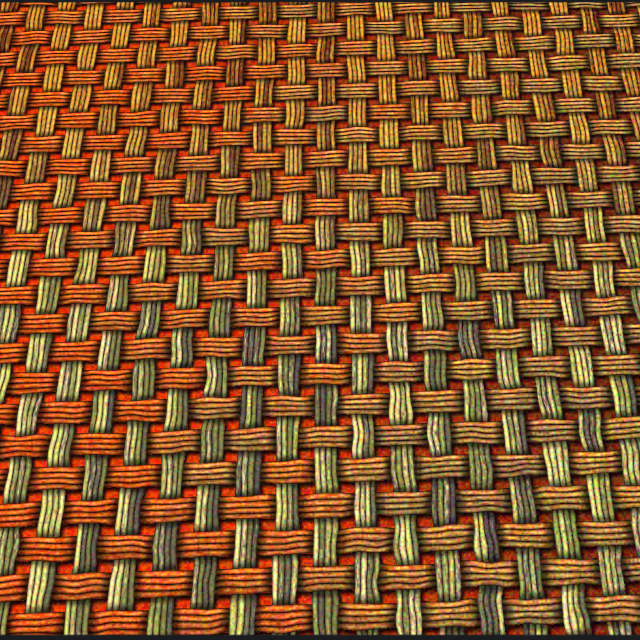
Reproduce this texture procedurally as a WebGL 1 fragment shader.

```glsl
precision highp float;
// Receding basket weave: ribbed orange and tan strands over a glowing dark base.

uniform vec2 u_resolution;

#define COLUMN_WIDTH 0.045   // column pitch at the far (top) edge
#define ROW_HEIGHT 0.0297    // row pitch at the far edge
#define PERSPECTIVE 0.46     // growth of the pitch from top to bottom
#define CENTER_X 0.509       // column that runs straight up
#define ROW_TILT 0.03
#define HALF_WARP 0.30       // half width of vertical strands, in cells
#define HALF_WEFT 0.34       // half height of horizontal strands, in cells
#define RIBS 4.0             // cords in each strand
#define GRAIN 0.42

const vec3 SHADOW = vec3(0.11, 0.035, 0.03);
const vec3 BROWN  = vec3(0.44, 0.17, 0.07);
const vec3 OLIVE  = vec3(0.44, 0.35, 0.24);
const vec3 SLATE  = vec3(0.34, 0.31, 0.30);
const vec3 ORANGE = vec3(0.88, 0.32, 0.07);
const vec3 EMBER  = vec3(0.90, 0.24, 0.03);
const vec3 AMBER  = vec3(0.88, 0.58, 0.17);
const vec3 CREAM  = vec3(0.95, 0.88, 0.60);

float hash(vec2 p) {
  return fract(sin(dot(p, vec2(127.1, 311.7))) * 43758.545);
}

float noise(vec2 p) {
  vec2 i = floor(p), f = fract(p);
  f = f * f * (3.0 - 2.0 * f);
  return mix(mix(hash(i), hash(i + vec2(1.0, 0.0)), f.x),
             mix(hash(i + vec2(0.0, 1.0)), hash(i + vec2(1.0, 1.0)), f.x), f.y);
}

// Coverage of a strand with smoothed edges
float cover(float offset, float halfWidth, float blur) {
  return 1.0 - smoothstep(-blur, blur, abs(offset) - halfWidth);
}

// Rounded profile of the cords across a strand, s from -0.5 to 0.5
float ribs(float s) {
  float k = 2.0 * fract(s * RIBS) - 1.0;
  return 1.0 - k * k;
}

// Vertical strand: each cord has its own paleness, amber toward the top
vec3 warpColor(float s, float along, vec2 piece, vec2 p) {
  float cord = floor(s * RIBS);
  float tone = 0.55 * hash(piece * 4.0 + vec2(cord, 7.0))
             + 0.35 * hash(vec2(piece.x, 3.0)) - 0.35 * s;
  tone += 0.3 * (noise(vec2(s * 16.0 + piece.x * 9.0, p.y * 130.0)) - 0.5);
  vec3 base = mix(SLATE, CREAM, smoothstep(0.2, 0.75, tone));
  base = mix(base, vec3(0.74, 0.82, 0.25), 0.45 * hash(piece + cord * 5.3));
  vec3 warm = mix(BROWN, AMBER, smoothstep(-0.1, 0.5, tone));
  base = mix(base, warm, smoothstep(0.45, 0.95, p.y) * 0.85);
  vec3 color = mix(SHADOW, base * 1.12, 0.2 + 0.8 * ribs(s));
  return color * mix(0.4, 1.0, 1.0 - smoothstep(0.4, 0.68, abs(along)));
}

// Horizontal strand: orange at the left, tan at the right
vec3 weftColor(float s, float along, vec2 piece, vec2 p) {
  float drift = p.x + 0.3 * (hash(piece) - 0.5) + 0.25 * (noise(p * 6.0) - 0.5);
  vec3 tan_ = mix(OLIVE * 1.25, AMBER, 0.25 + 0.35 * hash(piece + 4.0));
  vec3 base = mix(ORANGE, tan_, smoothstep(0.0, 0.75, drift));
  base = mix(base, ORANGE, 0.55 * (1.0 - smoothstep(-0.45, 0.0, s)) * (1.0 - 0.6 * p.x));
  float rib = ribs(s);
  float streak = noise(vec2(p.x * 90.0, s * 12.0 + piece.y * 7.0));
  vec3 color = mix(SHADOW, base, 0.12 + 0.88 * rib);
  color += CREAM * 0.32 * streak * rib * rib;
  color *= 1.0 - 0.35 * s;
  return color * mix(0.3, 1.0, 1.0 - smoothstep(0.38, 0.72, abs(along)));
}

// Base between strands: shadow under one row, glow above the next
vec3 gapColor(vec2 f, vec2 p) {
  float down = fract(f.y - HALF_WEFT) / (1.0 - 2.0 * HALF_WEFT);
  float side = fract(f.x - HALF_WARP) / (1.0 - 2.0 * HALF_WARP);
  vec3 glow = mix(EMBER, BROWN, smoothstep(0.35, 1.2, p.x + 0.3 * p.y));
  return mix(SHADOW, glow, smoothstep(0.05, 0.6, down) * smoothstep(0.0, 0.35, side));
}

void main() {
  vec2 p = gl_FragCoord.xy / u_resolution;

  // Perspective weave coordinates, rows counted downward
  float depth = 1.0 + PERSPECTIVE * (1.0 - p.y + ROW_TILT * (p.x - CENTER_X));
  vec2 weave = vec2((p.x - CENTER_X) / (COLUMN_WIDTH * depth) + 0.5,
                    (1.0 - 1.0 / depth) / (ROW_HEIGHT * PERSPECTIVE));
  weave += 0.09 * (vec2(noise(p * 34.0), noise(p * 34.0 + 50.0)) - 0.5);
  vec2 cell = floor(weave);
  vec2 f = weave - cell - 0.5;
  vec2 blur = 0.8 / (u_resolution * vec2(COLUMN_WIDTH * depth, ROW_HEIGHT * depth * depth));

  // Plain weave: horizontal strands pass over on odd cells
  float weftOver = mod(cell.x + cell.y, 2.0);
  vec2 toNext = sign(f) * vec2(1.0 - weftOver, weftOver);
  vec3 warp = warpColor(f.x / (2.0 * HALF_WARP), f.y - toNext.y, cell + vec2(0.0, toNext.y), p);
  vec3 weft = weftColor(f.y / (2.0 * HALF_WEFT), f.x - toNext.x, cell + vec2(toNext.x, 0.0), p);
  float warpMask = cover(f.x, HALF_WARP, blur.x);
  float weftMask = cover(f.y, HALF_WEFT, blur.y);
  vec3 gap = gapColor(f, p);
  vec3 color = weftOver > 0.5 ? mix(mix(gap, warp, warpMask), weft, weftMask)
                              : mix(mix(gap, weft, weftMask), warp, warpMask);

  // Coloured grain, stronger on lit parts and toward the lower right
  vec2 g = p * 300.0;
  vec3 grain = vec3(noise(g), noise(g + 71.0), noise(g + 137.0)) - 0.5;
  float strength = GRAIN * (0.65 + 0.5 * p.x * (1.0 - 0.4 * p.y));
  color += grain * strength * (0.25 + 0.75 * max(color.r, color.g));

  // Thin dark bands along the top and bottom
  float inside = smoothstep(0.006, 0.010, p.y) * (1.0 - smoothstep(0.995, 0.998, p.y));
  color = mix(vec3(0.10, 0.11, 0.12), color, inside);
  gl_FragColor = vec4(clamp(color, 0.0, 1.0), 1.0);
}
```
